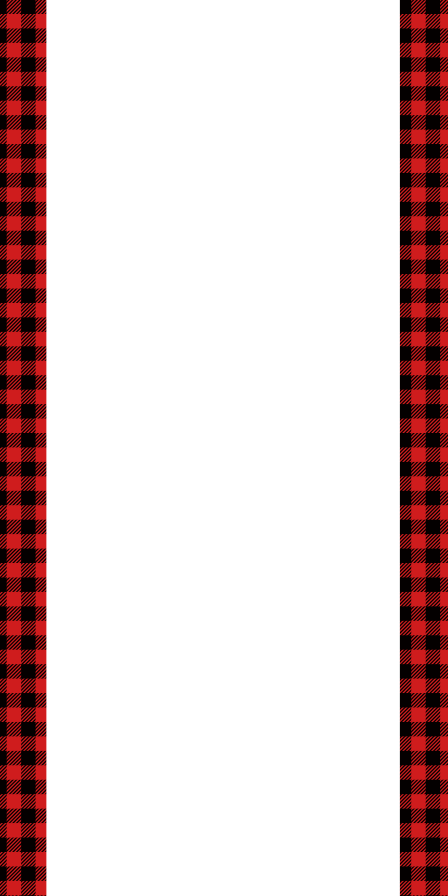
A Shadertoy shader for this background:

```glsl
// Red and black buffalo-check ribbons down both sides of a white page.

#define RED vec3(0.81, 0.11, 0.115)
#define BLACK vec3(0.015, 0.0, 0.0)
#define PAPER vec3(1.0)
#define LEFT_EDGE 0.1035      // inner edge of the left ribbon, in canvas widths
#define RIGHT_EDGE 0.8926     // inner edge of the right ribbon
#define CHECK_PERIOD 0.0645   // one dark plus one light check
#define COLUMN_START 0.0472   // left side of a dark column
#define ROW_START -0.001      // upper side of a dark row, from the top
#define HATCHES 8.0           // diagonal threads per check period

// Smoothed half-on, half-off wave; on for the first half of each unit.
float band(float position, float softness) {
    float edge = 0.25 - abs(fract(position) - 0.25 - 0.5 * step(0.75, fract(position)) * 2.0);
    return clamp(0.5 + edge / softness, 0.0, 1.0);
}

// Dark columns and rows cross; where only one is dark, threads alternate.
vec3 buffaloCheck(vec2 p, float pixel) {
    vec2 cell = (p - vec2(COLUMN_START, ROW_START)) / CHECK_PERIOD;
    float softness = pixel / CHECK_PERIOD;
    float column = band(cell.x, softness);
    float row = band(cell.y, softness);
    float thread = band((cell.x + cell.y) * HATCHES, softness * HATCHES * 1.414);
    return mix(RED, BLACK, mix(row, column, thread));
}

void mainImage(out vec4 fragColor, in vec2 fragCoord) {
    // Canvas widths, measured from the top left corner.
    float pixel = 1.0 / iResolution.x;
    vec2 p = vec2(fragCoord.x, iResolution.y - fragCoord.y) * pixel;

    // Blank page between the two ribbons.
    float inset = min(p.x - LEFT_EDGE, RIGHT_EDGE - p.x);
    float page = clamp(0.5 + inset / pixel, 0.0, 1.0);

    fragColor = vec4(mix(buffaloCheck(p, pixel), PAPER, page), 1.0);
}
```
